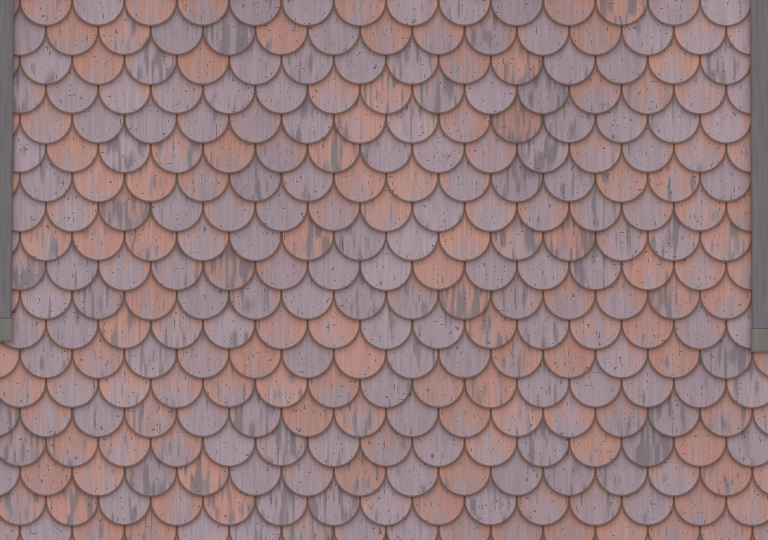
Write a Shadertoy shader that draws this texture.

```glsl
// Weathered wooden scale shingles in staggered rows, framed by two grey downpipes

const vec2 PITCH = vec2(0.0969, 0.05444);  // tile spacing, in canvas heights
const vec2 FIRST_TIP = vec2(0.0852, 0.0485);
const float RADIUS = 0.0492;               // rounded lower end of a tile
const float RIM = 0.0028;                  // visible board thickness

const vec3 SALMON = vec3(0.70, 0.53, 0.49);
const vec3 LAVENDER = vec3(0.63, 0.56, 0.59);
const vec3 STAIN = vec3(0.43, 0.40, 0.42);
const vec3 RIM_COLOR = vec3(0.42, 0.33, 0.30);
const vec3 SHADOW = vec3(0.50, 0.44, 0.40);
const vec3 PIPE = vec3(0.43, 0.41, 0.42);
const vec3 BRACKET = vec3(0.45, 0.44, 0.42);

float hash(vec2 p) {
    vec3 q = fract(p.xyx * vec3(0.1031, 0.1030, 0.0973));
    q += dot(q, q.yzx + 33.33);
    return fract((q.x + q.y) * q.z);
}

float noise(vec2 p) {
    vec2 i = floor(p), f = fract(p);
    f = f * f * (3.0 - 2.0 * f);
    return mix(mix(hash(i), hash(i + vec2(1, 0)), f.x),
               mix(hash(i + vec2(0, 1)), hash(i + vec2(1, 1)), f.x), f.y);
}

// Signed distance to a board with a round lower end; its tip is the origin, y is down
float boardDistance(vec2 q) {
    return length(vec2(q.x, max(q.y + RADIUS, 0.0))) - RADIUS;
}

// Painted wood with its own fade, grain and grey stains
vec3 woodColor(vec2 q, vec2 id) {
    float tone = hash(id + 17.0);
    float dirt = hash(id + 71.0);
    vec2 s = q + 3.0 * vec2(hash(id + 5.0), hash(id + 9.0));
    float side = abs(q.x) / (0.5 * PITCH.x);
    float cloud = noise(s * vec2(75.0, 32.0));
    float grain = noise(s * vec2(330.0, 26.0));

    // Bleached middle and tip, warmer sheltered sides
    float fade = tone * 1.1 + 0.5 * cloud - 0.55 * side * side + 6.0 * (q.y + 0.03);
    vec3 color = mix(SALMON, LAVENDER, smoothstep(0.05, 0.85, fade));
    color *= 0.94 + 0.09 * grain + 0.06 * (hash(id + 40.0) - 0.5);

    // Streaks following the grain, heavy on a few boards only
    float streak = 0.5 * noise(s * vec2(190.0, 30.0)) + 0.3 * cloud + 0.2 * grain;
    float heavy = mix(0.72, 0.40, dirt * dirt);
    color = mix(color, STAIN, 0.65 * smoothstep(heavy, heavy + 0.25, streak));
    float speck = noise(s * vec2(300.0, 210.0));
    return mix(color, STAIN * 0.8, 0.6 * smoothstep(0.87, 0.95, speck));
}

vec3 boardColor(vec2 q, vec2 id, float d, float px) {
    vec3 color = woodColor(q, id);
    // Narrow joint to the neighbouring board
    float joint = 0.5 * PITCH.x - abs(q.x);
    float gap = 0.0008 + 0.0007 * hash(id + 3.0);
    color *= mix(SHADOW * 0.85, vec3(1), smoothstep(gap - px, gap + px, joint));
    // Cut edge along the rounded end
    return mix(color, RIM_COLOR, 0.85 * smoothstep(-RIM - px, -RIM + px, d));
}

// Paint rows from the lowest to the uppermost, each shading the one beneath
vec3 shingles(vec2 p, float px) {
    float nearest = ceil((p.y - FIRST_TIP.y) / PITCH.y);
    vec3 color = vec3(0);
    for (int i = 1; i >= -1; i--) {
        float row = nearest + float(i);
        float x = (p.x - FIRST_TIP.x) / PITCH.x - 0.5 * mod(row, 2.0);
        vec2 id = vec2(floor(x + 0.5), row) + 50.0;
        vec2 q = vec2((x + 50.0 - id.x) * PITCH.x,
                      p.y - FIRST_TIP.y - row * PITCH.y);
        q.y += 0.002 * (hash(id) - 0.5);
        float d = boardDistance(q);
        float shade = 0.75 * exp(-max(d, 0.0) / 0.0045);
        color *= mix(vec3(1), SHADOW, shade);
        float cover = i == 1 ? 1.0 : smoothstep(px, -px, d);
        color = mix(color, boardColor(q, id, d, px), cover);
    }
    return color;
}

// Downpipe against one side: x counts from that side, y from the top
vec3 addPipe(vec3 color, vec2 p, float width, float end, float px) {
    float inBracket = smoothstep(-px, px, p.y - end + 0.044);
    float d = max(p.x - width - 0.0015 * inBracket, p.y - end);
    color *= mix(vec3(1), SHADOW, 0.6 * exp(-max(d, 0.0) / 0.006));
    vec3 metal = mix(PIPE, BRACKET, inBracket);
    metal *= 0.95 + 0.1 * noise(p * vec2(200.0, 30.0));
    metal *= 0.85 + 0.15 * smoothstep(0.0, 0.005, -d);
    metal *= 1.0 - 0.25 * smoothstep(0.002, 0.0, abs(p.y - end + 0.044));
    return mix(color, metal, smoothstep(px, -px, d));
}

void mainImage(out vec4 fragColor, in vec2 fragCoord) {
    float px = 0.8 / iResolution.y;
    float aspect = iResolution.x / iResolution.y;
    vec2 p = fragCoord / iResolution.y;
    p.y = 1.0 - p.y;

    vec3 color = shingles(p, px);
    color *= 0.96 + 0.08 * noise(p * 4.0);
    color = addPipe(color, p, 0.026 - 0.008 * p.y, 0.633, px);
    color = addPipe(color, vec2(aspect - p.x, p.y), 0.033 - 0.005 * p.y, 0.652, px);
    fragColor = vec4(color, 1.0);
}
```
